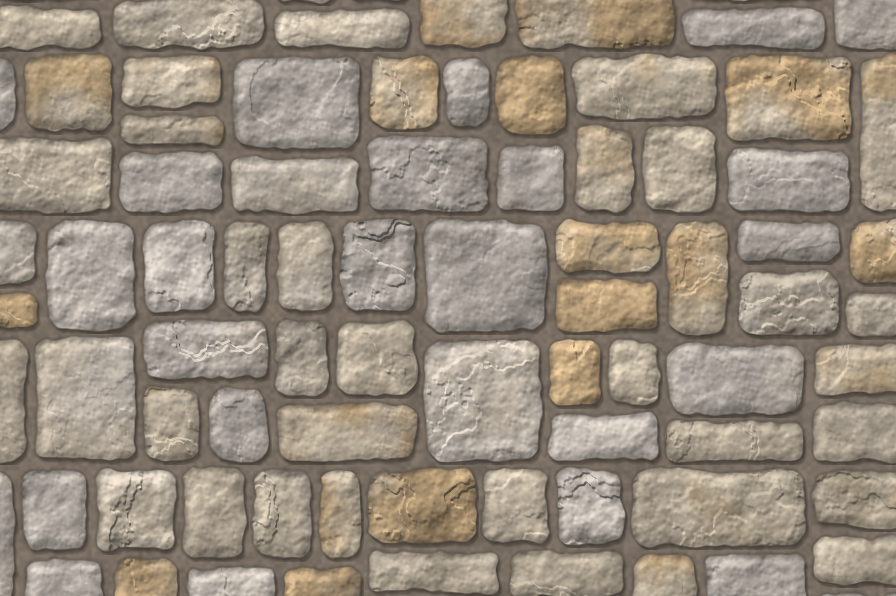
Reproduce this texture procedurally as a Shadertoy shader.

```glsl
// Wall of rough-hewn sandstone blocks in grey, beige and ochre with recessed mortar.
// The canvas is split again and again into blocks; each block is a rounded box
// with a noisy outline, and a noise height field lit from the upper left.

float hash(vec2 p) {
    vec3 q = fract(p.xyx * 0.1031);
    q += dot(q, q.yzx + 33.33);
    return fract((q.x + q.y) * q.z);
}

float noise(vec2 p) {
    vec2 cell = floor(p), f = fract(p);
    f = f * f * (3.0 - 2.0 * f);
    return mix(mix(hash(cell), hash(cell + vec2(1, 0)), f.x),
               mix(hash(cell + vec2(0, 1)), hash(cell + vec2(1, 1)), f.x), f.y);
}

float fbm(vec2 p) {
    float sum = 0.0, amp = 0.5;
    for (int i = 0; i < 5; i++) {
        sum += amp * noise(p);
        p = mat2(1.6, 1.2, -1.2, 1.6) * p + 17.3;
        amp *= 0.54;
    }
    return sum;
}

// Splits the wall until the block around p is small enough; returns its id.
float findBlock(vec2 p, inout vec2 lo, inout vec2 hi) {
    float id = 1.0;
    for (int i = 0; i < 10; i++) {
        vec2 size = hi - lo;
        float largest = mix(0.024, 0.056, pow(hash(vec2(id, 3.0)), 1.5));
        if (size.x * size.y < largest) break;
        bool level = size.y > 0.42 || size.y * mix(1.1, 1.7, hash(vec2(id, 11.0))) > size.x;
        vec2 cut = mix(lo, hi, mix(0.37, 0.63, hash(vec2(id, 23.0))));
        bool upper = level ? p.y > cut.y : p.x > cut.x;
        if (level) {
            if (upper) lo.y = cut.y; else hi.y = cut.y;
        } else {
            if (upper) lo.x = cut.x; else hi.x = cut.x;
        }
        id = id * 2.0 + float(upper);
    }
    return id;
}

// Signed distance to the worn outline of a block, negative inside.
float outline(vec2 p, vec2 lo, vec2 hi, float id) {
    float radius = mix(0.014, 0.03, hash(vec2(id, 31.0)));
    vec2 q = abs(p - 0.5 * (lo + hi)) - 0.5 * (hi - lo) + 0.009 + radius;
    float box = length(max(q, 0.0)) + min(max(q.x, q.y), 0.0) - radius;
    return box + 0.010 * (noise(p * 24.0 + id) - 0.5) + 0.005 * (noise(p * 65.0) - 0.5);
}

// Pillowed face with broken ledges and grain.
float height(vec2 p, vec2 lo, vec2 hi, float id) {
    vec2 q = p + 7.3 * vec2(hash(vec2(id, 41.0)), hash(vec2(id, 43.0)));
    float rough = hash(vec2(id, 47.0));
    float warped = noise(q * vec2(8.0, 11.0) + 1.6 * fbm(q * 14.0));
    float ledges = smoothstep(0.36, 0.43, warped) + smoothstep(0.60, 0.68, warped);
    float pillow = smoothstep(0.0, 0.022, -outline(p, lo, hi, id));
    return 0.15 * pillow + mix(0.02, 0.13, rough) * ledges
         + mix(0.75, 1.15, rough) * fbm(q * 11.0);
}

vec3 stoneColour(vec2 p, float id) {
    vec3 grey = vec3(0.675, 0.645, 0.615);
    vec3 beige = vec3(0.69, 0.645, 0.575);
    vec3 ochre = vec3(0.67, 0.575, 0.445);
    float kind = hash(vec2(id, 53.0));
    float stain = fbm(p * 6.0 + id * 1.7);
    vec3 colour = mix(grey, beige, smoothstep(0.25, 0.6, kind + 0.5 * (stain - 0.5)));
    colour = mix(colour, ochre, smoothstep(0.78, 0.95, kind + 0.6 * (stain - 0.5)));
    colour *= mix(0.92, 1.06, hash(vec2(id, 59.0)));
    return colour * (0.86 + 0.28 * fbm(p * 15.0 + id));
}

void mainImage(out vec4 fragColor, in vec2 fragCoord) {
    vec2 p = fragCoord / iResolution.y;
    float soft = max(1.0 / iResolution.y, 0.002);
    vec2 lo = vec2(-0.13, -0.11);
    vec2 hi = vec2(iResolution.x / iResolution.y + 0.10, 1.12);
    float id = findBlock(p, lo, hi);
    vec2 toLight = vec2(-0.5, 0.86);
    float d = outline(p, lo, hi, id);

    // Lit stone face, darker in the hollows and along the rim
    float slope = height(p, lo, hi, id) - height(p + 0.004 * toLight, lo, hi, id);
    float light = 1.0 + clamp(4.2 * slope, -0.5, 0.28);
    light *= 0.94 + 0.12 * noise(p * 150.0);
    light *= mix(0.86, 1.0, smoothstep(0.0, 0.012, -d));
    vec3 stone = stoneColour(p, id) * light;

    // Sandy mortar with the shadow cast by the block
    vec3 mortar = vec3(0.475, 0.43, 0.385) * (0.80 + 0.22 * fbm(p * 30.0) + 0.16 * noise(p * 140.0));
    float shadow = smoothstep(0.004, -0.004, outline(p + 0.009 * toLight, lo, hi, id));
    mortar *= 1.0 - 0.28 * shadow;
    mortar *= mix(0.84, 1.0, smoothstep(0.0, 0.007, d));

    fragColor = vec4(mix(stone, mortar, smoothstep(-soft, soft, d)), 1.0);
}
```
